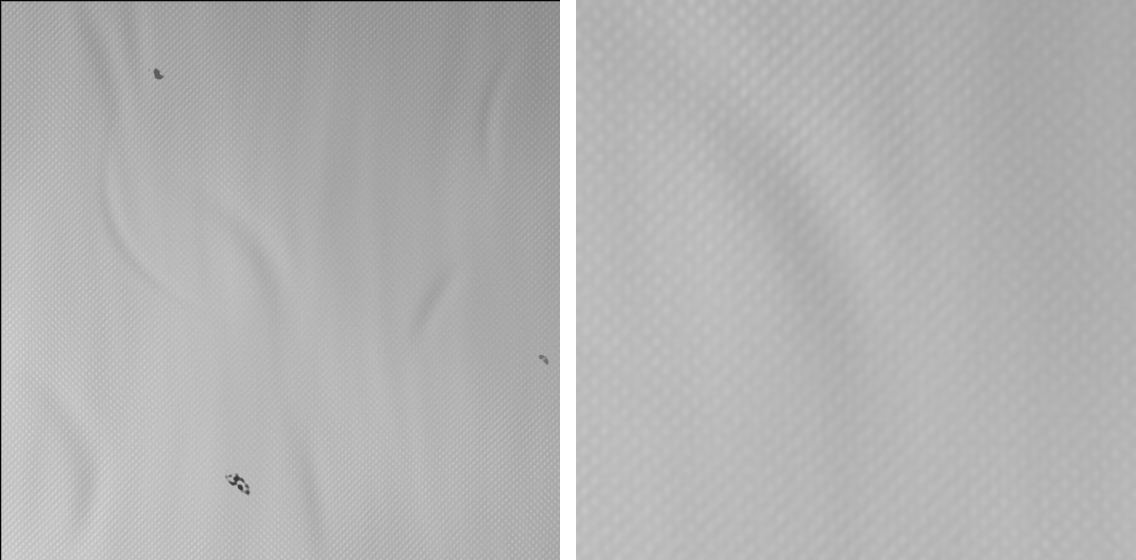
Left: the whole. Right: its middle third, enlarged.
Write a Shadertoy shader that draws this texture.

```glsl
const float THREADS = 165.0;        // threads across the canvas
const float WEAVE_FAINT = 0.012;
const float WEAVE_STRONG = 0.042;
const float CLOTH_LIGHT = 0.735;
const float FALLOFF_UP = 0.13;      // darkening towards the top
const float FALLOFF_RIGHT = 0.10;   // darkening towards the right
const float MOTTLE = 0.035;
const float STREAK = 0.026;
const float GRAIN = 0.016;
const int FOLDS = 9;
const float FOLD_DEPTH = 0.038;
const int STAINS = 3;
const float STAIN_SIZE = 0.029;
const float STAIN_TONE = 0.17;
const float GOLDEN_ANGLE = 2.4;
const float BORDER_WIDTH = 0.0024;
const float BORDER_TONE = 0.01;
const float PI = 3.14159;

vec2 hash2(vec2 p) {
    vec3 q = fract(p.xyx * vec3(0.1031, 0.1030, 0.0973));
    q += dot(q, q.yzx + 33.33);
    return fract((q.xx + q.yz) * q.zy);
}

float cornerSlope(vec2 cell, vec2 offset) {
    float angle = 2.0 * PI * hash2(cell).x;
    return dot(vec2(cos(angle), sin(angle)), offset);
}

float gradientNoise(vec2 p) {
    vec2 i = floor(p), f = fract(p);
    vec2 u = f * f * f * (f * (f * 6.0 - 15.0) + 10.0);
    vec2 e = vec2(1.0, 0.0);
    float low = mix(cornerSlope(i, f), cornerSlope(i + e, f - e), u.x);
    float high = mix(cornerSlope(i + e.yx, f - e.yx), cornerSlope(i + 1.0, f - 1.0), u.x);
    return mix(low, high, u.y);
}

vec2 rotate(vec2 p, float angle) {
    float c = cos(angle), s = sin(angle);
    return vec2(c * p.x + s * p.y, c * p.y - s * p.x);
}

// Broad light, cloudy mottling and long vertical streaks
float clothShade(vec2 uv) {
    float shade = CLOTH_LIGHT - FALLOFF_UP * uv.y * uv.y - FALLOFF_RIGHT * (uv.x - 0.5);
    shade += MOTTLE * gradientNoise(uv * 3.0 + 7.3);
    vec2 bent = uv + 0.05 * gradientNoise(uv * 2.0 + 3.1);
    shade += STREAK * gradientNoise(bent * vec2(14.0, 2.2) + 21.7);
    return shade + 0.5 * STREAK * gradientNoise(bent * vec2(34.0, 5.0) + 40.2);
}

// Soft curved grooves, each with a lit flank
float foldRelief(vec2 uv) {
    float relief = 0.0;
    for (int i = 0; i < FOLDS; i++) {
        float id = float(i);
        vec2 place = hash2(vec2(id, 5.0));
        vec2 shape = hash2(vec2(id, 17.0));
        vec2 q = rotate(uv - mix(vec2(0.08), vec2(0.94), place), 1.1 * (shape.x - 0.6));
        q.x += 1.2 * (shape.y - 0.5) * q.y * q.y * 4.0;
        float x = q.x / mix(0.011, 0.024, shape.y);
        float y = q.y / mix(0.06, 0.14, shape.x);
        relief += (0.5 * exp(-(x - 1.7) * (x - 1.7)) - exp(-x * x)) * exp(-y * y);
    }
    return FOLD_DEPTH * relief;
}

// Plain weave: crossed diagonals plus upright thread ribs
float weave(vec2 uv) {
    vec2 drift = vec2(gradientNoise(uv * 4.0 + 11.0), gradientNoise(uv * 4.0 + 57.0));
    vec2 thread = (uv + 0.008 * drift) * THREADS;
    vec2 phase = PI * thread;
    float lean = clamp(0.66 + 0.5 * gradientNoise(uv * 5.0 + 31.0), 0.4, 0.9);
    float knots = mix(cos(phase.x + phase.y), cos(phase.x - phase.y), lean);
    float ribs = cos(2.0 * phase.x) + 0.35 * cos(2.0 * phase.y);
    float uneven = 1.0 + 0.8 * gradientNoise(thread * vec2(0.5, 0.12));
    float openEdge = length((uv - vec2(0.62, 0.52)) * vec2(1.0, 1.1));
    float strength = smoothstep(0.05, 0.7, openEdge + 0.35 * gradientNoise(uv * 4.0 + 80.0));
    return mix(WEAVE_FAINT, WEAVE_STRONG, strength) * uneven * (0.75 * knots + 0.25 * ribs);
}

// Slanted clusters of dark specks, shrinking from one to the next
float stainCover(vec2 uv) {
    float cover = 0.0;
    float speckle = 1.0 + 1.7 * gradientNoise(uv * 105.0);
    for (int i = 0; i < STAINS; i++) {
        float id = float(i);
        float angle = 4.51 - GOLDEN_ANGLE * id;
        vec2 center = 0.5 + (0.37 + 0.06 * id) * vec2(cos(angle), sin(angle));
        float size = STAIN_SIZE / (1.0 + 0.4 * id);
        vec2 q = rotate(uv - center, -0.7) / (size * vec2(1.0, 0.42));
        float spot = smoothstep(0.4, 1.05, exp(-dot(q, q)) * speckle);
        cover = max(cover, spot / (1.0 + 0.5 * id));
    }
    return cover;
}

void mainImage(out vec4 fragColor, in vec2 fragCoord) {
    vec2 uv = fragCoord / iResolution.xy;
    float tone = clothShade(uv) + foldRelief(uv) + weave(uv);
    tone += GRAIN * gradientNoise(uv * 190.0 + 9.0);
    tone = mix(tone, STAIN_TONE, 0.9 * stainCover(uv));

    // Thin dark border on the left and top
    float edge = min(uv.x, 1.0 - uv.y);
    float soft = 0.5 / iResolution.y;
    tone = mix(BORDER_TONE, tone, smoothstep(BORDER_WIDTH - soft, BORDER_WIDTH + soft, edge));
    fragColor = vec4(vec3(tone), 1.0);
}
```
